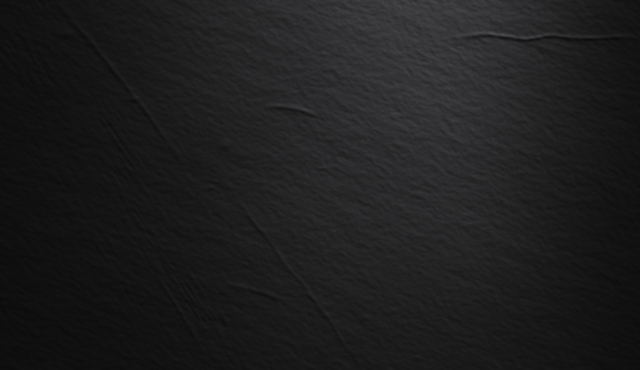
Reproduce this texture procedurally as a Shadertoy shader.

```glsl
// Dark painted plaster wall: fine grain, brush strokes and creases under a soft lamp.

vec2 hash2(vec2 cell) {
    vec2 h = vec2(dot(cell, vec2(127.1, 311.7)), dot(cell, vec2(269.5, 183.3)));
    return fract(sin(h) * 43758.5);
}

float gradientNoise(vec2 p) {
    vec2 i = floor(p), f = fract(p);
    vec2 u = f * f * f * (f * (f * 6.0 - 15.0) + 10.0);
    vec2 x = vec2(1, 0), y = vec2(0, 1);
    float a = dot(hash2(i) * 2.0 - 1.0, f);
    float b = dot(hash2(i + x) * 2.0 - 1.0, f - x);
    float c = dot(hash2(i + y) * 2.0 - 1.0, f - y);
    float d = dot(hash2(i + 1.0) * 2.0 - 1.0, f - 1.0);
    return mix(mix(a, b, u.x), mix(c, d, u.x), u.y);
}

// Coordinates along and across a direction
vec2 alongAcross(vec2 p, vec2 dir) {
    return vec2(dot(p, dir), dot(p, vec2(-dir.y, dir.x)));
}

// Bowed ridge from a to b that fades out at both ends
float crease(vec2 p, vec2 a, vec2 b, float bow, float width) {
    float len = distance(a, b);
    vec2 q = alongAcross(p - a, (b - a) / len);
    float t = q.x / len;
    float offset = (q.y - bow * 4.0 * t * (1.0 - t)) / width;
    float taper = smoothstep(0.0, 0.25, t) * (1.0 - smoothstep(0.75, 1.0, t));
    return taper * exp(-offset * offset);
}

float wallHeight(vec2 p) {
    // Fine grain, stretched along a shallow slant
    vec2 g = alongAcross(p, vec2(0.92, -0.39));
    g += 0.008 * gradientNoise(p * 9.0);
    float h = 0.0017 * gradientNoise(g * vec2(40, 68));
    h += 0.0008 * gradientNoise(g * vec2(85, 120) + 7.3);
    h += 0.0022 * gradientNoise(g * vec2(9, 24) + 3.1);

    // Steep brush strokes in a band on the left
    vec2 s = alongAcross(p, vec2(0.55, -0.835));
    float band = exp(-pow((s.y - 0.54) / 0.14, 2.0));
    float patches = smoothstep(-0.3, 0.4, gradientNoise(s * vec2(3, 9) + 5.0));
    float strokes = gradientNoise(s * vec2(20, 72)) + 0.5 * gradientNoise(s * vec2(6, 110));
    h += 0.0034 * band * patches * strokes;

    // Creases and folds in the paint
    vec2 wavy = p + vec2(0.0, 0.022 * gradientNoise(p * 11.0));
    h += 0.0024 * crease(p, vec2(0.12, 1.03), vec2(0.52, 0.52), 0.012, 0.007);
    h += 0.0034 * crease(p, vec2(0.70, 0.712), vec2(0.87, 0.68), 0.012, 0.007);
    h += 0.0036 * crease(wavy, vec2(1.17, 0.91), vec2(1.78, 0.90), -0.008, 0.006);
    h += 0.0026 * crease(p, vec2(0.60, 0.235), vec2(0.78, 0.18), 0.006, 0.007);
    h += 0.0016 * crease(wavy, vec2(0.56, 0.56), vec2(1.0, -0.03), 0.01, 0.006);
    h += 0.0014 * crease(p, vec2(0.40, 0.30), vec2(0.58, 0.0), 0.0, 0.005);

    // Scattered drips and blisters
    for (float i = 0.0; i < 16.0; i++) {
        vec2 center = hash2(vec2(i, 4.0)) * vec2(1.7, 0.95);
        vec2 shape = hash2(vec2(i, 9.0));
        float radius = mix(0.005, 0.011, shape.x * shape.x);
        vec2 d = (p - center) / (radius * vec2(1.0 + shape.y, 1.0));
        h += 0.32 * radius * exp(-dot(d, d));
    }
    return h;
}

void mainImage(out vec4 fragColor, in vec2 fragCoord) {
    vec2 uv = fragCoord / iResolution.xy;
    vec2 p = fragCoord / iResolution.y;

    // Lamp pool at the upper right, falling off faster towards the right edge
    float dx = (uv.x - 0.68) / (uv.x < 0.68 ? 0.42 : 0.23);
    float glow = exp(-dx * dx) * mix(0.28, 1.0, uv.y);
    float light = 0.053 + 0.183 * glow;
    light *= 1.0 + 0.1 * gradientNoise(p * vec2(3, 4) + 2.0);

    // Relief: slopes that face the lamp brighten
    vec2 toLamp = vec2(0.38, 0.925) * 0.0028;
    float slope = (wallHeight(p - toLamp) - wallHeight(p + toLamp)) / 0.0056;
    light *= 1.0 + clamp(slope, -0.5, 0.7);

    fragColor = vec4(light * vec3(1.0, 0.98, 1.015), 1.0);
}
```
